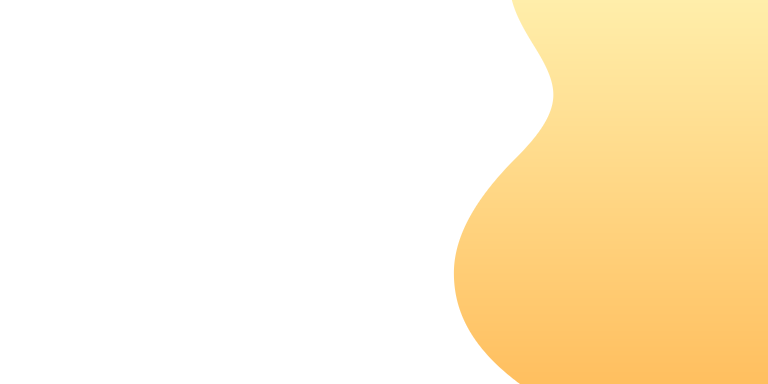
A Shadertoy shader for this background:

```glsl
// A white field with a wavy golden panel flowing down the right side.

// Cubic through knots a and b, each holding (height, edge x, slope).
float hermite(vec3 a, vec3 b, float y) {
    float span = b.x - a.x;
    float t = clamp((y - a.x) / span, 0.0, 1.0);
    float s = 1.0 - t;
    return s * s * ((1.0 + 2.0 * t) * a.y + t * span * a.z)
         + t * t * ((1.0 + 2.0 * s) * b.y - s * span * b.z);
}

// Left edge of the panel at height y, in units of the canvas height.
float waveEdge(float y) {
    vec3 knots[6] = vec3[6](
        vec3(0.0, 1.354, -1.35),
        vec3(0.289, 1.182, 0.0),    // widest bulge
        vec3(0.589, 1.344, 1.0),
        vec3(0.753, 1.441, 0.0),    // narrow waist
        vec3(0.880, 1.391, -0.62),
        vec3(1.0, 1.333, -0.25));
    int i = 0;
    while (i < 4 && y > knots[i + 1].x) i++;
    return hermite(knots[i], knots[i + 1], y);
}

void mainImage(out vec4 fragColor, in vec2 fragCoord) {
    vec2 p = fragCoord / iResolution.y;

    // Vertical gradient from orange up to pale yellow
    vec3 orange = vec3(1.0, 0.749, 0.373);
    vec3 paleYellow = vec3(1.0, 0.933, 0.667);
    vec3 panel = mix(orange, paleYellow, p.y);

    // Distance across the edge in pixels, for smooth coverage
    float offset = p.x - waveEdge(p.y);
    float pixelStep = length(vec2(dFdx(offset), dFdy(offset)));
    float coverage = clamp(offset / pixelStep + 0.5, 0.0, 1.0);

    fragColor = vec4(mix(vec3(1.0), panel, coverage), 1.0);
}
```
